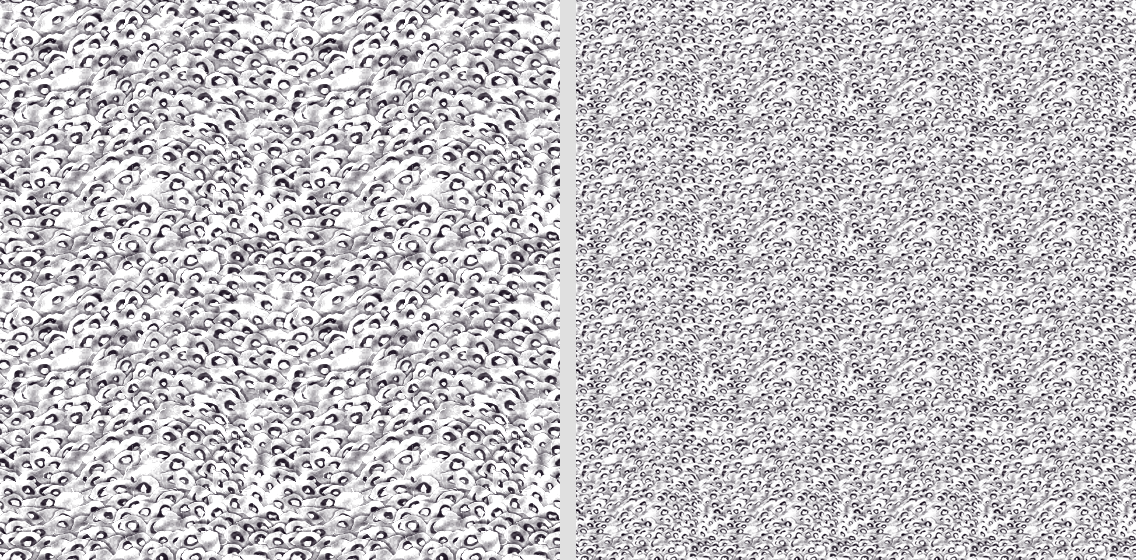
Left, the tile; right, the same tile 2 across and 2 down.
Give the GLSL for this texture, as a Shadertoy shader.

```glsl
const float REPEATS = 2.0;              // whole tiles across the canvas
const vec2  CELLS = vec2(16.0, 20.0);   // leaves per tile, rows must be even
const float WARP = 0.07;                // wandering of the rows
const float SWAY = 0.035;               // broad rise and fall of the rows
const float JITTER = 0.65;
const vec2  LEAF_SIZE = vec2(0.86, 0.56);
const vec2  HOLE_SIZE = vec2(0.37, 0.27);
const vec2  GLINT_SIZE = vec2(0.21, 0.17);
const float HOLE_SHARE = 0.84;
const float LEAF_TONE = 0.88;
const float LEAF_SPREAD = 0.22;
const float SHADOW = 0.42;
const float RELIEF = 0.55;
const float GRAIN = 0.20;
const vec3  SHADE_TINT = vec3(0.015, -0.025, 0.04);
const float TAU = 6.28319;

// Integer hash, three values from 0 to 1
vec3 hash3(vec2 cell, float seed) {
    uvec3 v = uvec3(vec3(cell, seed)) * 1664525u + 1013904223u;
    v.x += v.y * v.z; v.y += v.z * v.x; v.z += v.x * v.y;
    v ^= v >> 16u;
    v.x += v.y * v.z; v.y += v.z * v.x; v.z += v.x * v.y;
    return vec3(v >> 8u) / 16777216.0;
}

vec2 wrapCell(vec2 cell, vec2 period) {
    return floor(mod(cell + 0.5, period));
}

// Value noise that wraps once per tile, three channels
vec3 noise3(vec2 uv, vec2 freq, float seed) {
    vec2 g = uv * freq, c = floor(g), f = g - c;
    f = f * f * (3.0 - 2.0 * f);
    vec3 a = hash3(wrapCell(c, freq), seed);
    vec3 b = hash3(wrapCell(c + vec2(1, 0), freq), seed);
    vec3 d = hash3(wrapCell(c + vec2(0, 1), freq), seed);
    vec3 e = hash3(wrapCell(c + vec2(1, 1), freq), seed);
    return mix(mix(a, b, f.x), mix(d, e, f.x), f.y);
}

float inside(float dist, float blur) {
    return 1.0 - smoothstep(-blur, blur, dist);
}

// Pointed lens, negative inside
float leafShape(vec2 p, vec2 size) {
    float x = p.x / size.x;
    return (abs(p.y) / size.y + x * x - 1.0) * size.y;
}

float ellipse(vec2 p, vec2 size) {
    return (length(p / size) - 1.0) * size.y;
}

void mainImage(out vec4 fragColor, in vec2 fragCoord) {
    vec2 uv = fragCoord / iResolution.xy * REPEATS;
    float blur = 0.8 * CELLS.x * REPEATS / iResolution.x;

    // Rows bend gently across the tile
    vec2 bend = WARP * (noise3(uv, vec2(3.0), 1.0).xy - 0.5);
    bend.y += SWAY * sin(TAU * fract(uv.x) + 0.8);
    vec2 q = (uv + bend) * CELLS;

    vec3 wobble = noise3(uv, CELLS * 2.0, 2.0) - 0.5;
    vec3 jag = noise3(uv, CELLS * 5.0, 3.0) - 0.5;
    vec3 grain = noise3(uv, vec2(200.0), 4.0) - 0.5;
    vec2 ragged = 0.20 * wobble.xy + 0.08 * jag.xy;

    // Crumpled surface lit from the upper left
    vec2 toLight = vec2(-0.25, 0.3) / CELLS;
    float relief = wobble.z + 0.5 - noise3(uv + toLight, CELLS * 2.0, 2.0).z;

    // Leaves painted row by row, upper rows first
    float tone = LEAF_TONE - 0.2;
    for (int j = 2; j >= -2; j--)
    for (int i = -2; i <= 2; i++) {
        vec2 cell = floor(q) + vec2(i, j);
        vec2 id = wrapCell(cell, CELLS);
        vec3 place = hash3(id, 5.0), look = hash3(id, 6.0), form = hash3(id, 7.0);
        vec2 p = q - cell - 0.5 - JITTER * (place.xy - 0.5);
        p.x -= 0.5 * mod(id.y, 2.0) - 0.25;
        p.y *= CELLS.x / CELLS.y;
        float angle = 1.1 * (place.z - 0.5) - 0.1;
        p = mat2(cos(angle), -sin(angle), sin(angle), cos(angle)) * p;

        // Leaf, with its shadow thrown on the ones behind
        vec2 lp = p + ragged + vec2(0.0, 0.5 * (form.x - 0.4) * p.x * p.x);
        float leaf = leafShape(lp, LEAF_SIZE * mix(0.85, 1.15, form.y));
        float shade = leafShape(lp - vec2(0.06, 0.07), LEAF_SIZE);
        tone *= 1.0 - SHADOW * (1.0 - smoothstep(-0.08, 0.12, shade));
        float lit = LEAF_TONE + LEAF_SPREAD * (look.x - 0.5) + RELIEF * relief;
        lit += 0.22 * (p.y - p.x * (look.y - 0.2));
        lit += 0.12 * smoothstep(-0.12, -0.02, leaf);
        tone = mix(tone, lit, inside(leaf, blur));

        // Dark arched hole with a ragged bright glint low inside it
        if (look.z < HOLE_SHARE) {
            float size = mix(0.68, 1.18, form.z);
            vec2 hp = p + 0.7 * ragged + vec2(0.0, 0.5 * p.x * p.x);
            float hole = ellipse(hp, HOLE_SIZE * size);
            float depth = 0.16 + 0.32 * max(jag.z + 0.1, -0.1);
            tone = mix(tone, depth, inside(hole, blur));
            vec2 gp = p - vec2(0.16 * (form.x - 0.5), -0.09);
            float glint = ellipse(gp, GLINT_SIZE * size) + 0.22 * jag.x + 0.1 * wobble.y;
            tone = mix(tone, 1.0, inside(max(glint, hole + 0.03), blur));
        }
    }

    // Stray pale threads and fine grain
    float thread = abs(noise3(uv, CELLS * vec2(1.5, 0.5), 8.0).x - 0.5);
    tone += 0.35 * (1.0 - smoothstep(0.006, 0.022, thread)) * step(0.1, wobble.x);
    tone = clamp(tone + GRAIN * grain.x * smoothstep(0.0, 0.5, tone), 0.08, 1.0);
    fragColor = vec4(clamp(tone + SHADE_TINT * (1.0 - tone), 0.0, 1.0), 1.0);
}
```
